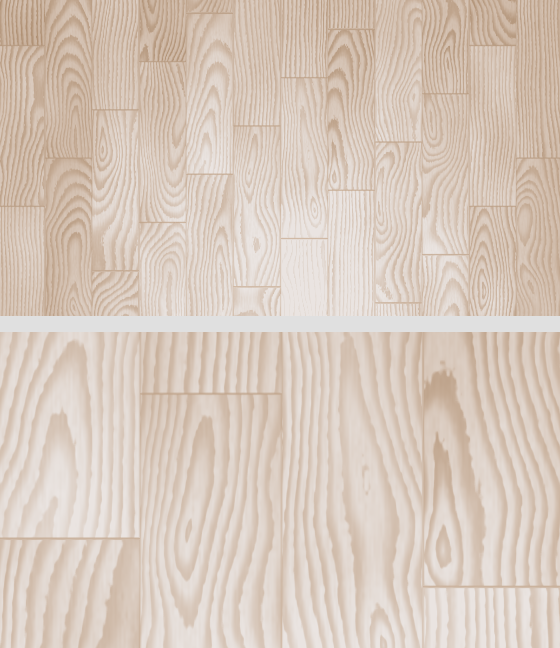
Top: the whole. Bottom: its middle third, enlarged.
Give the GLSL for this texture, as a Shadertoy shader.

```glsl
// Pale ash floor of staggered upright planks with cathedral grain and a soft glow.
#define PLANK_SIZE vec2(0.1493, 0.509)
#define FLOOR_OFFSET vec2(0.008, -0.347)
#define STAGGER 0.3
#define RINGS 11.5
#define GRAIN_DEPTH 0.46
#define STRAIGHT_SHARE 0.4
#define SEAM_WIDTH 0.0024
#define GLOW_CENTER vec2(0.53, 0.08)
#define DARK_WOOD vec3(0.72, 0.61, 0.51)
#define PALE_WOOD vec3(0.90, 0.87, 0.85)
#define SEAM_COLOR vec3(0.71, 0.60, 0.50)

float hash(vec2 p) {
    vec3 q = fract(vec3(p.xyx) * 0.1031);
    q += dot(q, q.yzx + 33.33);
    return fract((q.x + q.y) * q.z);
}

float noise(vec2 p) {
    vec2 i = floor(p), f = fract(p);
    f = f * f * (3.0 - 2.0 * f);
    vec2 e = vec2(0.0, 1.0);
    return mix(mix(hash(i), hash(i + e.yx), f.x),
               mix(hash(i + e), hash(i + e.yy), f.x), f.y);
}

// Growth-ring coordinate: a wavy cone cut lengthwise; q is in plank widths.
float ringField(vec2 q, vec2 id) {
    float pick = hash(id + 11.0), side = hash(id + 23.0);
    vec2 seed = 40.0 * vec2(hash(id + 37.0), hash(id + 41.0));
    float straight = step(pick, STRAIGHT_SHARE);
    float heart = mix(0.05 + 0.9 * side, side > 0.5 ? 1.8 : -0.8, straight);
    float tip = mix(0.0, 3.4, hash(id + 53.0));
    float slope = mix(0.12, 0.26, hash(id + 67.0));
    float lean = 0.16 * (hash(id + 71.0) - 0.5);
    float wave = mix(1.0, 0.4, straight);
    float bend = 0.42 * (noise(q * vec2(1.1, 0.8) + seed) - 0.5)
               + 0.12 * (noise(q * vec2(3.0, 2.0) + seed + 9.0) - 0.5);
    float depth = (q.y - tip) * slope * (1.0 - straight)
                + 0.45 * (noise(q * vec2(0.9, 1.0) + seed + 17.0) - 0.5) * wave;
    float across = q.x - heart + (bend + lean * (q.y - 1.7)) * wave;
    float ring = RINGS * length(vec2(across, depth));
    // Good and lean years widen or tighten the rings
    return ring + 0.9 * noise(vec2(ring * 0.6, seed.x));
}

// Dark late wood: a narrow band with a soft inner and a crisp outer edge.
float ringShade(float ring) {
    float w = fract(ring), blur = fwidth(ring);
    float fall = clamp(0.08 + 0.8 * blur, 0.08, 0.35);
    float rise = smoothstep(0.25, 0.88 - 0.5 * fall, w);
    float shade = rise * (1.0 - smoothstep(1.0 - fall, 1.0, w));
    return mix(shade, 0.4, smoothstep(0.5, 1.0, blur));
}

void mainImage(out vec4 fragColor, in vec2 fragCoord) {
    vec2 p = fragCoord / iResolution.y;
    float pixel = 1.0 / iResolution.y;

    // Plank layout
    vec2 grid = (p + FLOOR_OFFSET) / PLANK_SIZE;
    grid.y -= STAGGER * floor(grid.x);
    vec2 id = floor(grid) + 20.0;
    vec2 cell = fract(grid);
    vec2 q = cell * PLANK_SIZE / PLANK_SIZE.x;

    // Grain, pores and tone of each plank
    float fibre = noise(q * vec2(64.0, 7.0) + id * 13.0) - 0.5;
    float pores = noise(q * vec2(40.0, 22.0) + id * 5.0) - 0.5;
    float grain = ringShade(ringField(q, id) + 0.14 * pores);
    float patches = noise(q * vec2(2.0, 1.0) + id * 7.0);
    grain *= 0.5 + 0.45 * hash(id + 97.0) + 0.6 * patches;
    float cloud = noise(q * vec2(1.6, 0.8) + id * 3.0) - 0.5;
    float tone = hash(id + 83.0) - 0.5;

    // Light pools near the lower middle
    vec2 center = GLOW_CENTER * vec2(iResolution.x * pixel, 1.0);
    vec2 away = (p - center) / vec2(0.66, 0.64);
    float glow = exp(-dot(away, away));
    float level = 0.55 + 0.62 * glow + 0.20 * tone + 0.26 * cloud;
    level += 0.09 * fibre + 0.07 * pores;
    level -= GRAIN_DEPTH * grain * (1.0 - 0.25 * glow);
    level = clamp(level, -0.15, 1.1);
    vec3 color = mix(DARK_WOOD, PALE_WOOD, level);
    color -= vec3(0.0, 0.05, 0.09) * max(level * (1.0 - level), 0.0);

    // Seams: end joints read stronger than the long edges
    vec2 gap = (0.5 - abs(cell - 0.5)) * PLANK_SIZE;
    vec2 seam = 1.0 - smoothstep(vec2(0.0), vec2(0.5 * SEAM_WIDTH + pixel), gap);
    float seamMix = max(seam.x * 0.4, seam.y * 0.75);
    color = mix(color, SEAM_COLOR + 0.08 * glow, seamMix);

    fragColor = vec4(color, 1.0);
}
```
